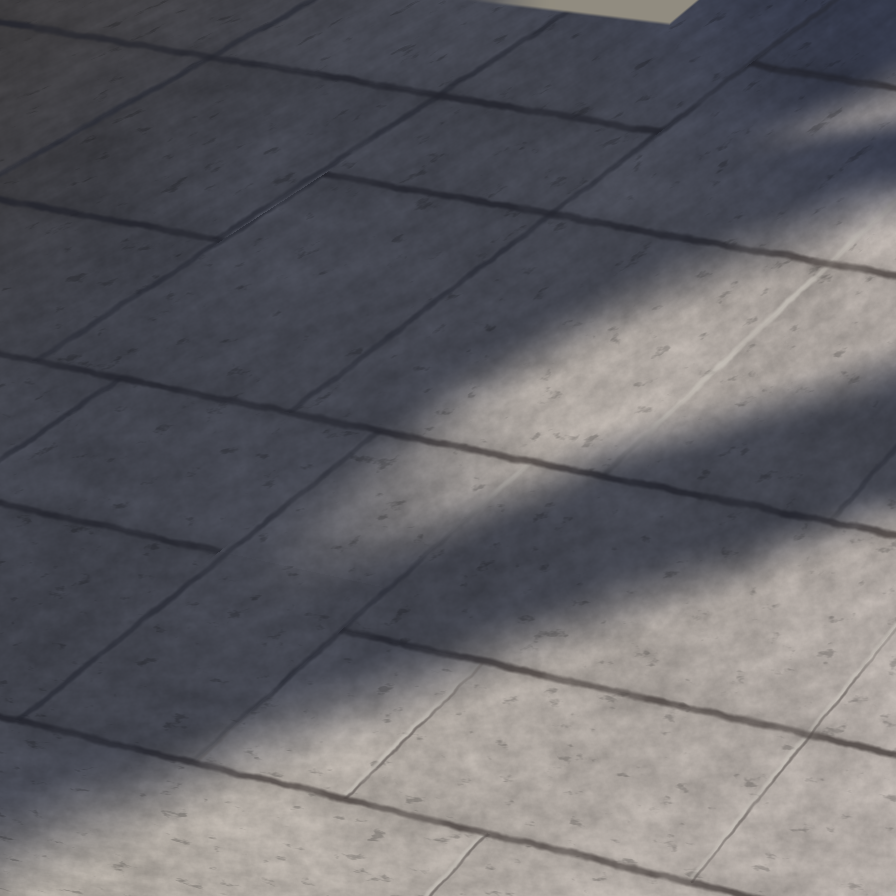
Give the GLSL for this texture, as a WebGL 2 fragment shader.

```glsl
#version 300 es
precision highp float;
uniform vec2 u_resolution;
out vec4 outColor;

float hash(vec2 p) {
  return fract(sin(dot(p, vec2(127.1, 311.7))) * 43758.5);
}

vec2 gradientAt(vec2 cell) {
  float angle = 6.2832 * hash(cell);
  return vec2(cos(angle), sin(angle));
}

float gradientNoise(vec2 p) {
  vec2 i = floor(p), f = fract(p);
  vec2 w = f * f * f * (f * (f * 6.0 - 15.0) + 10.0);
  vec2 e = vec2(0, 1);
  float low = mix(dot(gradientAt(i), f), dot(gradientAt(i + e.yx), f - e.yx), w.x);
  float high = mix(dot(gradientAt(i + e), f - e), dot(gradientAt(i + 1.0), f - 1.0), w.x);
  return mix(low, high, w.y);
}

float fbm(vec2 p) {
  float sum = 0.0, amplitude = 1.0;
  for (int i = 0; i < 4; i++) {
    sum += amplitude * gradientNoise(p);
    p = p * 2.03 + 7.3;
    amplitude *= 0.55;
  }
  return sum;
}

// Slanted floor coordinates: x across the joints, y counts the courses
vec2 floorCoords(vec2 p) {
  float across = (p.x + 1.48 * (p.y - 0.5)) / (1.0 + 0.58 * (p.y - 0.5));
  float depth = (p.y - 0.165 * p.x) / (1.0 + 0.095 * p.x);
  float course = (0.286 - sqrt(max(0.0818 - 0.084 * (depth - 0.13), 0.0))) / 0.042;
  return vec2(across, course);
}

// Courses step up or down where slabs of different sizes meet
float steppedCourse(vec2 f) {
  if (f.y < -0.18) return f.y - (f.x > 0.27 ? 0.36 : 0.64);
  if (f.y < 0.6 && f.x < -0.11) return f.y - 0.33;
  if (f.y > 1.3 && f.y < 2.6 && f.x < 0.61) return f.y + 0.27;
  return f.y;
}

// Beams of sun between soft shadows
float sunlight(vec2 p) {
  float x = p.x - 0.33;
  float top = 0.57 - 0.78 * x + 0.38 * x * x;
  float bottom = 0.63 - 0.42 * (p.x - 0.4) + 0.1 * (p.x - 0.4) * (p.x - 0.4);
  float beam = smoothstep(-0.04, 0.055, p.y - top) * smoothstep(-0.035, 0.045, bottom - p.y)
    * smoothstep(0.25, 0.64, p.x);
  float edge = 0.96 - 0.45 * p.x + 0.06 * p.x * p.x;
  float soft = mix(0.075, 0.035, p.x);
  float front = smoothstep(-soft, soft, p.y - edge);
  float glint = smoothstep(-0.02, 0.04, p.y - 0.155 + 0.46 * (p.x - 0.82))
    * smoothstep(-0.015, 0.03, 0.17 - 0.18 * (p.x - 0.85) - p.y) * smoothstep(0.78, 0.97, p.x);
  return clamp(beam + front + 0.65 * glint, 0.0, 1.0);
}

void main() {
  vec2 p = gl_FragCoord.xy / u_resolution;
  p.y = 1.0 - p.y;
  float pixel = 1.0 / min(u_resolution.x, u_resolution.y);
  vec2 ground = floorCoords(p);
  float course = steppedCourse(ground);
  float wobble = 0.0025 * fbm(p * 28.0);

  // Joint positions, one set per course
  vec4 joints[5] = vec4[5](vec4(-0.55, -0.12, 0.27, 0.705), vec4(-0.11, 0.27, 0.705, 1.0),
    vec4(0.02, 0.4, 0.61, 1.16), vec4(0.4, 0.61, 0.783, 1.16), vec4(0.2, 0.943, 1.6, 1.9));
  vec4 row = joints[clamp(int(floor(course)) + 1, 0, 4)];
  float jointOffset = 9.0, slab = 0.0;
  for (int k = 0; k < 4; k++) {
    float offset = ground.x - row[k];
    if (abs(offset) < abs(jointOffset)) jointOffset = offset;
    slab += step(0.0, offset);
  }
  float slope = -1.48 + 0.58 * ground.x;
  jointOffset *= (1.0 + 0.58 * (p.y - 0.5)) / sqrt(1.0 + slope * slope);
  jointOffset += wobble;

  float bed = round(course);
  float bedDistance = abs((course - bed) * (0.286 - 0.042 * ground.y) + wobble);
  bool hiddenBed = bed > 3.5 || (bed == 2.0 && ground.x > 0.39 && ground.x < 0.61);

  // Mottled stone in shade and in sun
  float streaks = fbm(ground * vec2(22.0, 6.0));
  float grain = fbm(p * 75.0);
  float stains = fbm(p * 5.0 + 3.0);
  float tint = hash(vec2(slab, floor(course))) - 0.5;
  float sun = sunlight(p + 0.008 * stains);
  vec3 shade = mix(vec3(0.265, 0.275, 0.315), vec3(0.24, 0.235, 0.245), smoothstep(0.55, 0.0, p.x + p.y));
  shade = mix(shade, vec3(0.21, 0.23, 0.3), smoothstep(0.45, 1.0, p.x - p.y));
  vec3 lit = mix(vec3(0.66, 0.635, 0.605), vec3(0.69, 0.66, 0.64), p.x);
  vec3 color = mix(shade, lit, sun);
  color *= 1.0 + 0.1 * tint + 0.1 * streaks + 0.06 * grain + 0.09 * stains;
  float scuffs = smoothstep(0.38, 0.75, fbm(ground * vec2(30.0, 11.0) + 20.0));
  color *= 1.0 - 0.18 * scuffs;

  // Fine joints: dark in shade, chalky in sun
  float wear = 0.65 + 0.35 * smoothstep(-0.4, 0.4, fbm(p * 14.0 + 9.0));
  float joint = 1.0 - smoothstep(0.0008, 0.0038 + pixel, abs(jointOffset));
  color = mix(color, mix(vec3(0.16, 0.17, 0.21), vec3(0.78, 0.76, 0.73), sun), 0.75 * joint * wear);
  float crack = 1.0 - smoothstep(0.0003, 0.0016 + pixel, abs(jointOffset - 0.0025));
  color = mix(color, vec3(0.38, 0.35, 0.34), 0.7 * crack * wear * sun * smoothstep(0.6, 0.8, p.y));

  // Broad bed grooves with a soft shoulder
  float groove = hiddenBed ? 0.0 : 1.0 - smoothstep(0.0012, 0.0048 + pixel, bedDistance);
  float shoulder = hiddenBed ? 0.0 : exp(-bedDistance * 130.0);
  color *= 1.0 - 0.13 * shoulder;
  color = mix(color, mix(vec3(0.14, 0.145, 0.18), vec3(0.31, 0.28, 0.27), sun), 0.85 * groove * wear);

  // Pale curb at the far edge
  float curb = smoothstep(-0.002, 0.003, min(0.12 * (p.x - 0.52) - p.y, 0.78 - p.x - 1.2 * p.y));
  color = mix(color, vec3(0.57, 0.55, 0.5), curb * smoothstep(0.5, 0.62, p.x));
  outColor = vec4(clamp(color, 0.0, 1.0), 1.0);
}
```
